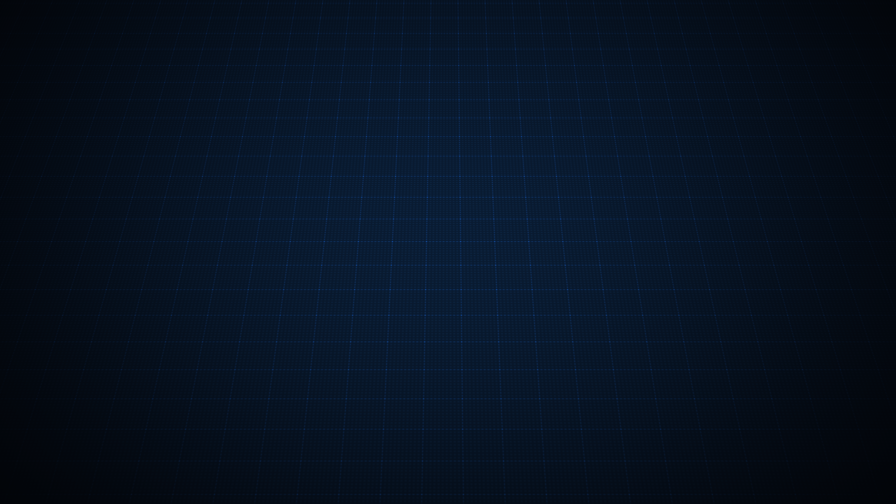
Give the GLSL for this background, as a WebGL 1 fragment shader.

```glsl
precision highp float;
// A dark blue backdrop: a soft oval glow behind a gently tilted grid.
// The grid is a perspective plane with a high vanishing point; each cell
// is filled with fine dots, and its lines are dashed in the same rhythm.

uniform vec2 u_resolution;

#define GLOW_CENTER vec2(0.5, 0.55)
#define GLOW_RADIUS vec2(0.70, 1.0)
#define HORIZON 1.31          // vanishing point height, in canvas widths
#define COLUMN_STEP 0.0293    // column width at unit depth
#define ROW_STEP 0.015275     // row height at unit depth
#define GRID_SHIFT vec2(-0.37, -46.42)
#define SUBDIVISIONS 10.0     // dots along each cell side
#define LINE_WIDTH 0.0008
#define LINE_GAIN 0.20
#define DOT_GAIN 0.36

const float PI = 3.14159265;
const vec3 EDGE_COLOR = vec3(0.007, 0.014, 0.028);
const vec3 GLOW_COLOR = vec3(0.039, 0.116, 0.212);
const vec3 LINE_COLOR = vec3(0.025, 0.150, 0.360);
const vec3 DOT_COLOR = vec3(0.040, 0.120, 0.200);

// Soft line coverage that keeps its energy when thinner than a pixel.
vec2 softLines(vec2 dist, float pixel) {
  float width = max(LINE_WIDTH, 0.65 * pixel);
  return exp(-dist * dist / (width * width)) * LINE_WIDTH / width;
}

// Fine repeats on both axes, faded as they approach the pixel size.
vec2 fineWaves(vec2 grid, vec2 cell, float pixel) {
  vec2 ratio = clamp(pixel * SUBDIVISIONS / cell, 0.001, 1.0);
  vec2 fade = sin(PI * ratio) / (PI * ratio);
  return 0.5 + 0.5 * fade * cos(2.0 * PI * SUBDIVISIONS * grid);
}

void main() {
  vec2 uv = gl_FragCoord.xy / u_resolution;
  vec2 p = (gl_FragCoord.xy - 0.5 * u_resolution) / u_resolution.x;
  float pixel = 1.0 / u_resolution.x;

  // Oval glow
  float glow = 1.0 - smoothstep(0.0, 1.0, length((uv - GLOW_CENTER) / GLOW_RADIUS));
  vec3 color = mix(EDGE_COLOR, GLOW_COLOR, glow);

  // Perspective grid coordinates and local cell size
  float depth = HORIZON - p.y;
  vec2 cell = vec2(COLUMN_STEP * depth, ROW_STEP * depth * depth);
  vec2 grid = vec2(p.x / cell.x, 1.0 / (ROW_STEP * depth)) + GRID_SHIFT;

  // Dotted filling, centred on zero so the glow keeps its brightness
  vec2 waves = fineWaves(grid, cell, pixel);
  color += DOT_COLOR * DOT_GAIN * glow * (waves.x * waves.y - 0.25);

  // Dashed main lines with brighter crossings
  vec2 dist = abs(fract(grid + 0.5) - 0.5) * cell;
  vec2 lines = softLines(dist, pixel);
  vec2 dashes = lines * (0.4 + 1.2 * waves.yx);
  float strength = dashes.x + dashes.y + 1.5 * lines.x * lines.y;
  color += LINE_COLOR * LINE_GAIN * glow * strength;

  gl_FragColor = vec4(max(color, 0.0), 1.0);
}
```
